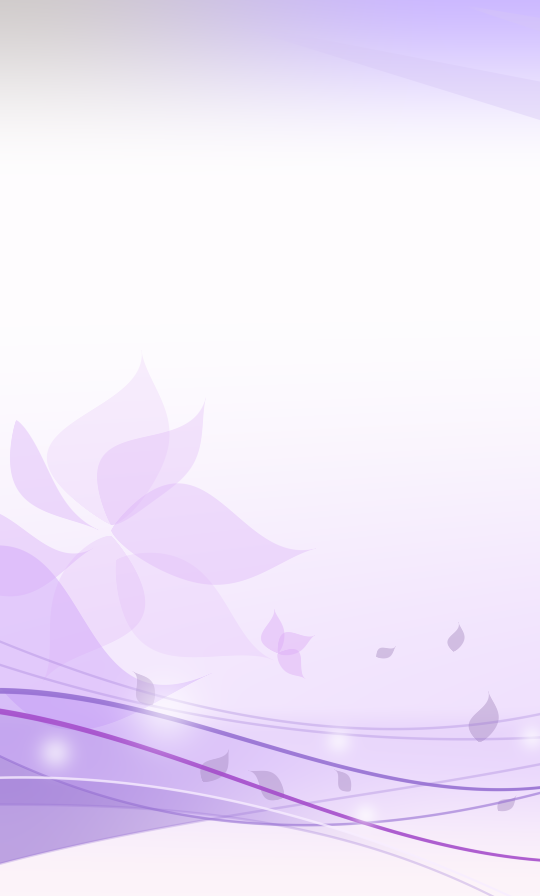
A Shadertoy shader for this background:

```glsl
#define PAPER vec3(0.995, 0.99, 0.995)
#define WARM_GREY vec3(0.81, 0.79, 0.79)
#define LAVENDER vec3(0.79, 0.71, 1.0)
#define LILAC vec3(0.93, 0.86, 0.99)
#define ORCHID vec3(0.86, 0.66, 0.96)
#define VIOLET vec3(0.58, 0.43, 0.82)
#define MAGENTA vec3(0.64, 0.29, 0.79)
#define LEAF vec3(0.64, 0.53, 0.74)
#define LEAF_OPACITY 0.42
#define GLOW_STRENGTH 0.6
#define SOFTNESS (70.0 / iResolution.y)

const float PI = 3.14159265;

// Lengths are percentages of the canvas height
const vec4[8] petalEnds = vec4[8](   // base, tip
    vec4(-7.8, 36.2, 23.7, 24.9), vec4(-7.8, 38.2, 10.4, 38.8),
    vec4(12.4, 40.2, 4.7, 23.8), vec4(13.0, 37.5, 30.6, 26.3),
    vec4(12.4, 41.4, 15.8, 60.9), vec4(12.4, 41.4, 23.0, 55.7),
    vec4(12.4, 40.8, 35.3, 38.8), vec4(1.8, 53.1, 11.1, 40.8));
const vec4[8] petalForms = vec4[8](  // half width, arch, swirl, opacity
    vec4(7.8, -4.9, 2.6, 0.55), vec4(5.0, -0.8, 1.0, 0.38),
    vec4(5.4, 1.7, 0.5, 0.24), vec4(5.5, -1.2, 0.0, 0.18),
    vec4(6.8, 1.0, 1.4, 0.18), vec4(4.2, 0.3, 1.3, 0.28),
    vec4(5.6, -0.3, 1.1, 0.33), vec4(2.2, -2.6, 0.0, 0.38));
const vec4[8] leaves = vec4[8](      // centre, angle, length
    vec4(43.1, 27.3, 0.5, 2.5), vec4(50.9, 28.9, 1.4, 3.3),
    vec4(54.0, 20.0, 1.4, 5.8), vec4(15.9, 23.2, 2.1, 4.4),
    vec4(24.1, 14.6, 0.9, 4.7), vec4(29.7, 12.5, 2.5, 5.0),
    vec4(38.2, 12.9, 2.2, 3.0), vec4(56.6, 10.4, 0.7, 2.7));
const vec4[8] strands = vec4[8](     // Bezier heights, left to right
    vec4(28.4, 20.2, 16.1, 20.3), vec4(25.8, 19.3, 16.7, 17.7),
    vec4(3.6, 8.9, 10.8, 14.7), vec4(10.2, 10.2, 8.9, -2.9),
    vec4(15.6, 6.0, 6.3, 11.5), vec4(13.2, 13.7, 8.1, -1.6),
    vec4(22.9, 22.7, 10.0, 12.1), vec4(20.6, 17.4, 5.6, 4.0));
const vec3[5] glows = vec3[5](       // centre, radius
    vec3(6.2, 16.0, 2.2), vec3(37.8, 17.3, 1.7), vec3(18.5, 20.5, 4.5),
    vec3(59.4, 17.7, 1.7), vec3(40.8, 9.0, 1.5));

float cover(float inside) {
    return smoothstep(-SOFTNESS, SOFTNESS, inside);
}

float between(float y, float low, float high) {
    return cover(y - low) * cover(high - y);
}

float bezier(vec4 h, float t) {
    float s = 1.0 - t;
    return dot(h, vec4(s * s * s, 3.0 * s * s * t, 3.0 * s * t * t, t * t * t));
}

// Pointed petal whose spine bends by arch and swirl
float petal(vec2 p, vec2 base, vec2 tip, vec3 form) {
    vec2 axis = tip - base, q = p - base;
    float len = length(axis);
    float along = dot(q, axis) / (len * len);
    float t = clamp(along, 0.0, 1.0);
    float side = (axis.x * q.y - axis.y * q.x) / len;
    side -= form.y * sin(PI * t) + form.z * sin(2.0 * PI * t);
    float halfWidth = form.x * sin(PI * pow(t, 0.8)) * (1.0 - t * t * t);
    return cover(halfWidth - abs(side)) * step(0.0, along) * step(along, 1.0);
}

vec3 backdrop(vec2 uv) {
    vec3 top = mix(WARM_GREY, LAVENDER, smoothstep(0.0, 0.85, uv.x));
    vec3 col = mix(PAPER, top, pow(smoothstep(0.79, 1.03, uv.y), 1.2));
    float rise = 1.0 - smoothstep(0.18, 0.68, uv.y);
    col = mix(col, LILAC, rise * (0.6 + 0.25 * uv.x));
    // Mist bank, then pale ground
    float mist = smoothstep(0.05, 0.19, uv.y) * (1.0 - smoothstep(0.18, 0.215, uv.y));
    col = mix(col, vec3(0.88, 0.79, 0.98), 0.5 * mist);
    return mix(col, vec3(0.99, 0.955, 0.975), 1.0 - smoothstep(0.0, 0.15, uv.y));
}

void mainImage(out vec4 fragColor, in vec2 fragCoord) {
    vec2 uv = fragCoord / iResolution.xy;
    vec2 p = 100.0 * fragCoord / iResolution.y;
    vec3 col = backdrop(uv);

    // Wedges of light in the upper right
    for (int i = 0; i < 2; i++) {
        float start = 0.39 + 0.46 * float(i);
        float k = max(uv.x - start, 0.0) / (1.0 - start);
        float y = 98.0 + 1.5 * float(i);
        float wedge = between(p.y, y - (11.4 - 8.4 * float(i)) * k, y - (7.1 - 5.6 * float(i)) * k);
        col = mix(col, vec3(0.84, 0.78, 0.96), 0.4 * wedge * smoothstep(0.0, 0.4, k));
    }

    // Large flower
    for (int i = 0; i < 8; i++) {
        vec4 ends = petalEnds[i], form = petalForms[i];
        vec3 tint = mix(ORCHID, LAVENDER, form.w * form.w * 1.5);
        col = mix(col, tint, form.w * petal(p, ends.xy, ends.zw, form.xyz));
    }

    // Small flower
    vec2 heart = vec2(31.0, 27.1);
    for (int i = 0; i < 3; i++) {
        float a = 1.65 - 1.2 * float(i);
        vec2 tip = heart + (5.0 - 0.4 * float(i)) * vec2(cos(a), sin(a));
        col = mix(col, ORCHID, 0.42 * petal(p, heart, tip, vec3(1.4, 0.3, 0.2)));
    }

    // Translucent ribbons, strongest at the left
    float[8] h;
    for (int i = 0; i < 8; i++) h[i] = bezier(strands[i], uv.x);
    float fade = 1.0 - smoothstep(0.0, 0.9, uv.x);
    col = mix(col, vec3(0.72, 0.56, 0.95), 0.48 * fade * between(p.y, h[4], h[6]));
    col = mix(col, VIOLET, 0.22 * fade * between(p.y, h[4], h[7]));
    col = mix(col, VIOLET, 0.6 * fade * between(p.y, h[2], h[4]));
    col = mix(col, VIOLET, 0.35 * fade * between(p.y, h[3], h[5]));

    // Drifting leaves
    for (int i = 0; i < 8; i++) {
        vec4 leaf = leaves[i];
        vec2 reach = 0.5 * leaf.w * vec2(cos(leaf.z), sin(leaf.z));
        vec3 form = leaf.w * vec3(0.28, -0.05, 0.05);
        col = mix(col, LEAF, LEAF_OPACITY * petal(p, leaf.xy - reach, leaf.xy + reach, form));
    }

    // Fine strands, from faint to bold
    for (int i = 0; i < 8; i++) {
        float bold = float(i > 5);
        float width = mix(0.14, 0.32 - 0.16 * uv.x, bold);
        vec3 ink = i == 7 ? MAGENTA : i == 5 ? vec3(0.97, 0.93, 1.0) : VIOLET;
        float opacity = i == 5 ? 0.8 : i < 4 ? 0.28 : mix(0.6, 0.88, bold);
        col = mix(col, ink, opacity * cover(width - abs(p.y - h[i])));
    }

    // Soft lights
    for (int i = 0; i < 5; i++) {
        vec2 d = (p - glows[i].xy) / glows[i].z;
        col = mix(col, vec3(1.0), GLOW_STRENGTH * exp(-dot(d, d) * 1.4));
    }
    fragColor = vec4(col, 1.0);
}
```
